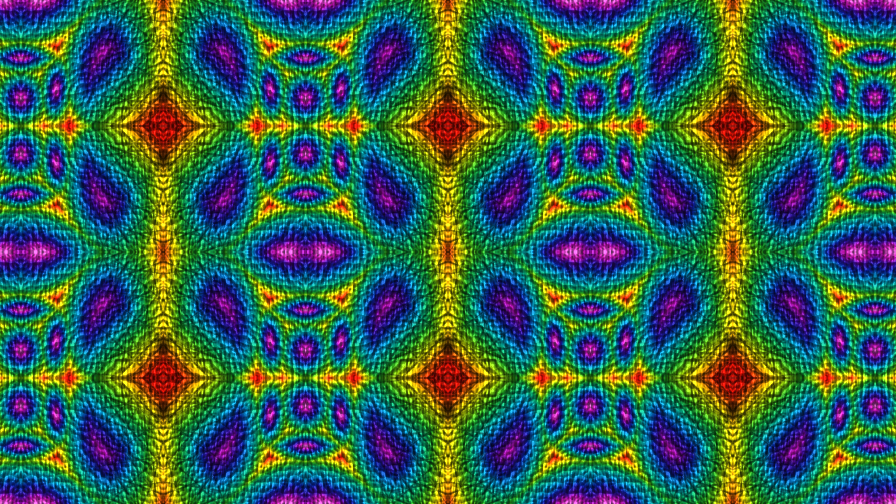
Give the GLSL for this pattern, as a WebGL 2 fragment shader.

```glsl
#version 300 es
precision highp float;
uniform vec2 u_resolution;
out vec4 fragColor;

#define HALF_CELL vec2(1.13, 1.0)
#define ROWS 2.0
#define GRAIN_SCALE 24.0
#define GRAIN_RELIEF 0.55
#define GRAIN_WARP 0.13
#define LINE_WIDTH 0.011
#define LINE_DARKNESS 0.5
#define COLUMN_SPREAD 0.50
#define CLUSTER_SPREAD 0.13

const int EYES = 5;
// Eye centre (xy) and radii (zw), in half cells
const vec4 eyes[EYES] = vec4[](
  vec4(0.47, 0.50, 0.27, 0.45),
  vec4(1.13, 0.00, 0.58, 0.30),
  vec4(1.13, 0.78, 0.16, 0.17),
  vec4(0.85, 0.71, 0.09, 0.20),
  vec4(1.13, 0.46, 0.23, 0.085));
const float tilts[EYES] = float[](0.20, 0.0, 0.0, 0.10, 0.0);

// Spectrum from the eye core outwards to the hot gaps
const vec3 spectrum[11] = vec3[](
  vec3(0.86, 0.42, 0.80), vec3(0.62, 0.06, 0.56), vec3(0.20, 0.03, 0.45),
  vec3(0.03, 0.10, 0.47), vec3(0.01, 0.46, 0.62), vec3(0.02, 0.52, 0.36),
  vec3(0.09, 0.48, 0.10), vec3(0.42, 0.62, 0.03), vec3(0.84, 0.76, 0.02),
  vec3(0.80, 0.34, 0.02), vec3(0.76, 0.06, 0.02));

vec3 spectrumAt(float t) {
  float s = clamp(t, 0.0, 1.999) * 5.0;
  int i = int(s);
  return mix(spectrum[i], spectrum[i + 1], fract(s));
}

vec2 fold(vec2 p, vec2 w) { return abs(mod(p + w, 2.0 * w) - w); }

vec2 hash2(vec2 p) {
  return fract(sin(vec2(dot(p, vec2(127.1, 311.7)), dot(p, vec2(269.5, 183.3)))) * 437.58);
}

// Distance to the nearest scattered cell point
float cellular(vec2 p) {
  vec2 base = floor(p), f = p - base;
  float nearest = 2.0;
  for (int y = -1; y <= 1; y++)
    for (int x = -1; x <= 1; x++) {
      vec2 o = vec2(x, y);
      nearest = min(nearest, length(o + hash2(base + o) - f));
    }
  return nearest;
}

float grain(vec2 p) {
  return 0.6 * cellular(p * GRAIN_SCALE) + 0.4 * cellular(p.yx * GRAIN_SCALE * vec2(0.5, 1.6));
}

// 0 at an eye core, 1 at its rim, growing through the gaps
float eyeField(vec2 q) {
  float spread = mix(COLUMN_SPREAD, CLUSTER_SPREAD, smoothstep(0.25, 0.72, q.x));
  float t = 3.0;
  for (int i = 0; i < EYES; i++) {
    vec2 p = q - eyes[i].xy;
    float c = cos(tilts[i]), s = sin(tilts[i]);
    p = vec2(c * p.x - s * p.y, s * p.x + c * p.y);
    vec2 n = abs(p / eyes[i].zw);
    float f = length(n);
    // Flat eyes have pointed ends
    if (eyes[i].z > eyes[i].w * 1.5) f = mix(f, 0.5 * (n.y + sqrt(n.y * n.y + 4.0 * n.x * n.x)), 0.8);
    float outside = (1.0 - 1.0 / max(f, 1.0)) * length(p);
    float level = min(f, 1.0) + outside / spread;
    // The widest eye has twin cores
    if (i == 1) level += 0.3 * exp(-n.x * n.x * 60.0) * max(1.0 - f, 0.0)
                       - 0.26 * exp(-dot(vec2(n.x - 0.36, n.y), vec2(n.x - 0.36, n.y)) * 18.0);
    t = min(t, level);
  }
  return t;
}

// Fine dark line around distance d
float stroke(float d, float width, float px) {
  return 1.0 - smoothstep(width - px, width + px, abs(d));
}

void main() {
  float px = 2.0 * ROWS / u_resolution.y;
  vec2 q = fold((gl_FragCoord.xy - 0.5 * u_resolution) * px, HALF_CELL);

  // Rough relief lit from one side
  float g = grain(q);
  float relief = g - grain(q + vec2(0.008, -0.010));
  float t = eyeField(q) + GRAIN_WARP * (g - 0.45);

  // Warm column and diamond
  t += 0.22 * smoothstep(0.20, 0.02, q.x);
  vec2 d = vec2(q.x, 1.0 - q.y);
  float diamond = d.x + d.y;
  t = max(t, 2.25 - 1.9 * diamond);
  vec3 color = spectrumAt(t);

  // Crossing scratch lines, strongest beside the column
  float lines = 0.0;
  for (int i = 0; i < 6; i++) {
    float fi = float(i), a = 0.35 + fi * 0.53;
    float wave = dot(q, vec2(cos(a), sin(a))) * (3.2 + 0.7 * fi) + 0.05 * sin(q.y * 9.0 + fi * 2.0);
    float gap = (abs(fract(wave + 0.37 * fi) - 0.5)) / (3.2 + 0.7 * fi);
    lines = max(lines, stroke(gap, LINE_WIDTH * 0.6, px));
  }
  lines *= mix(0.9, 0.15, smoothstep(0.3, 0.75, q.x));

  // Nested frames and cross bars of the diamond
  float frame = stroke(mod(diamond, 0.105) - 0.0525, LINE_WIDTH, px) * smoothstep(0.46, 0.40, diamond);
  float bars = max(stroke(d.x - 0.10, LINE_WIDTH, px), stroke(d.y - 0.14, LINE_WIDTH, px));
  bars = max(bars, stroke(d.y, LINE_WIDTH, px)) * smoothstep(0.60, 0.45, diamond);
  lines = max(lines, max(frame, bars));
  float shadow = smoothstep(0.08, 0.04, d.x) * smoothstep(0.17, 0.22, d.y) * smoothstep(0.36, 0.30, d.y);

  color *= 1.0 + GRAIN_RELIEF * clamp(relief * 4.0, -0.9, 0.9);
  color += 0.14 * smoothstep(0.08, 0.25, relief);
  color *= (1.0 - LINE_DARKNESS * lines) * (1.0 - 0.6 * shadow);
  fragColor = vec4(clamp(color, 0.0, 1.0), 1.0);
}
```
